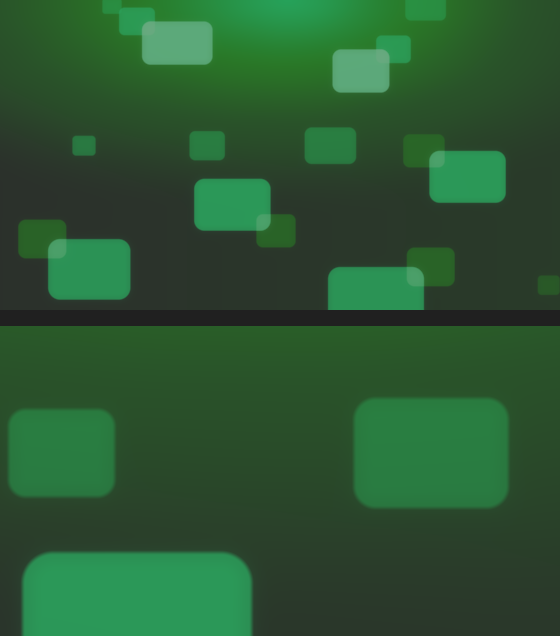
Top: the whole. Bottom: its middle third, enlarged.
Give the GLSL for this background, as a Shadertoy shader.

```glsl
const vec3 PALE = vec3(0.37, 0.67, 0.49);
const vec3 EMERALD = vec3(0.17, 0.63, 0.36);
const vec3 LEAF = vec3(0.16, 0.42, 0.15);
const float HALF_PI = 1.5708;

// Signed distance to a rounded box whose corners scale with its height
float roundedBox(vec2 p, vec2 halfSize) {
    float radius = 0.4 * min(halfSize.x, halfSize.y);
    vec2 q = abs(p) - halfSize + radius;
    return length(max(q, 0.0)) + min(max(q.x, q.y), 0.0) - radius;
}

// Coverage with a soft edge, a slightly dimmed rim and a faint halo
float tileMask(vec2 p, vec2 halfSize, float edge) {
    float d = roundedBox(p, halfSize);
    float body = smoothstep(edge, -edge, d);
    float rim = mix(0.91, 1.0, smoothstep(0.0, -0.022, d));
    float halo = 0.1 * exp(-max(d, 0.0) / 0.008);
    return max(body * rim, halo);
}

float layeredSines(vec2 p) {
    float sum = 0.0;
    float weight = 0.5;
    for (int i = 0; i < 3; i++) {
        sum += weight * sin(p.x + 1.3 * sin(p.y)) * cos(p.y * 1.4);
        p = mat2(1.5, 1.1, -1.1, 1.5) * p + 1.7;
        weight *= 0.5;
    }
    return sum;
}

// Wide glow falling from the top edge
vec3 backdrop(vec2 p, float aspect) {
    float dx = p.x - 0.515 * aspect;
    float spread = dx < 0.0 ? 2.4 : 1.95;
    float d = length(vec2(dx / spread, p.y));
    d += 0.012 * layeredSines(p * vec2(4.0, 7.0));
    vec3 shade = mix(vec3(0.17, 0.19, 0.17), vec3(0.16, 0.23, 0.16), p.x / aspect);
    vec3 col = mix(vec3(0.15, 0.64, 0.36), vec3(0.16, 0.47, 0.15), smoothstep(-0.04, 0.24, d));
    col = mix(col, vec3(0.16, 0.33, 0.16), smoothstep(0.18, 0.42, d));
    return mix(col, shade, smoothstep(0.34, 0.7, d));
}

// Small lone tiles, stepped across the width and waving in height
vec3 addLoneTiles(vec3 col, vec2 p, float aspect, float edge) {
    for (int i = 0; i < 6; i++) {
        float k = float(i);
        vec2 center = vec2(fract(0.2 + 0.39 * k) * aspect, 0.47 + 0.45 * sin(HALF_PI * (k - 1.0)));
        float size = 0.05 - 0.021 * cos(2.7 * k);
        vec2 halfSize = size * vec2(1.08 + 0.14 * sin(2.0 * k), 0.86);
        vec3 tint = mix(vec3(0.16, 0.62, 0.32), LEAF, smoothstep(0.4, 0.95, center.y));
        col = mix(col, tint, 0.62 * tileMask(p - center, halfSize, edge));
    }
    return col;
}

// One large panel with a smaller tile tucked under one corner
vec3 addPair(vec3 col, vec2 p, float row, float side, float aspect, float edge) {
    float flip = row == 1.0 ? -1.0 : 1.0;
    float middle = 0.5 + 0.13 * sin(2.0 * row - 0.15);
    float x = middle + side * (0.164 + 0.046 * row);
    float y = 0.184 + 0.498 * row - 0.0665 * row * row + 0.045 * side * flip;
    vec2 center = vec2(x * aspect, y);
    vec2 halfSize = vec2(0.103 + 0.0205 * row + 0.011 * side * (row - 1.0), 0.07 + 0.014 * row);

    float vertical = row == 1.0 && side < 0.0 ? 1.0 : -1.0;
    vec2 corner = center + halfSize * vec2(1.14 * side * flip, vertical);
    vec2 smallHalf = halfSize * vec2(0.56 + 0.06 * sin(5.0 * row + side), 0.64);

    float top = 1.0 - min(row, 1.0);
    float panel = tileMask(p - center, halfSize, edge);
    float small = tileMask(p - corner, smallHalf, edge);
    vec3 panelTint = mix(EMERALD, PALE, top);
    vec3 smallTint = mix(LEAF, EMERALD, top);
    col = mix(col, smallTint, 0.84 * small);
    col = mix(col, panelTint, (0.96 - 0.045 * row) * panel);
    return mix(col, vec3(0.47, 0.66, 0.52), 0.42 * panel * small);
}

void mainImage(out vec4 fragColor, in vec2 fragCoord) {
    // Height is one unit, measured downward from the top
    float aspect = iResolution.x / iResolution.y;
    vec2 p = fragCoord / iResolution.y;
    p.y = 1.0 - p.y;
    float edge = max(0.0035, 0.8 / iResolution.y);

    vec3 col = backdrop(p, aspect);
    col = addLoneTiles(col, p, aspect, edge);
    for (int i = 0; i < 6; i++) {
        float row = float(i / 2);
        float side = i % 2 == 0 ? -1.0 : 1.0;
        col = addPair(col, p, row, side, aspect, edge);
    }
    fragColor = vec4(col, 1.0);
}
```
